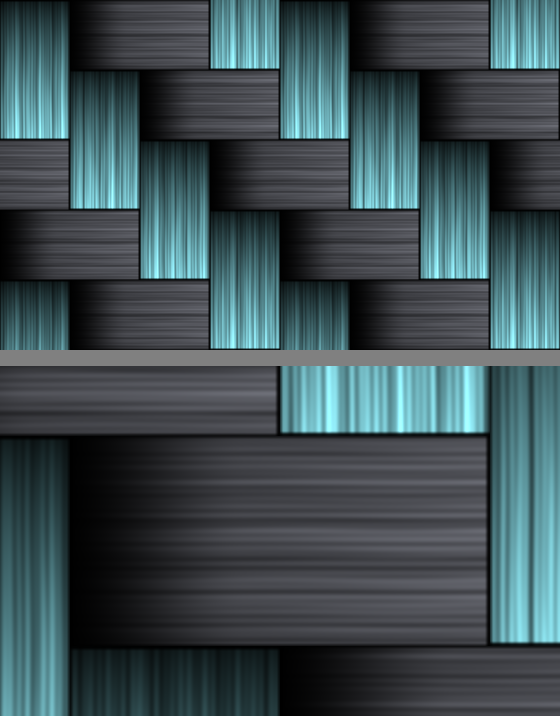
Top, the full canvas; bottom, a detail of the centre.
A Shadertoy shader for this pattern:

```glsl
float hash(vec2 p) {
    return fract(sin(dot(p, vec2(41.3, 289.1))) * 4375.5);
}

// Brushed grain: layered sines across the strip, wavering slightly along it
float brushedGrain(float across, float along, vec2 seed, float pixel) {
    float sum = 0.0;
    float freq = 19.0;
    for (int i = 0; i < 7; i++) {
        float phase = 6.283 * hash(seed + float(i) * 1.7);
        float waver = 0.3 * sin(along * 5.0 + phase * 3.0);
        float visible = 1.0 - smoothstep(2.0, 3.2, freq * pixel);
        sum += visible * sin(across * freq + phase + waver);
        freq *= 1.43;
    }
    return sum / 3.0;
}

void mainImage(out vec4 fragColor, in vec2 fragCoord) {
    // Five square cells down, rows counted from the top
    float pixel = 5.0 / iResolution.y;
    vec2 p = vec2(fragCoord.x, iResolution.y - fragCoord.y) * pixel;
    vec2 cell = floor(p);
    vec2 local = fract(p);

    // Two-over-two twill: each row shifts one cell to the right
    float twillStep = mod(cell.x - cell.y, 4.0);
    bool isWarp = twillStep < 0.5 || twillStep > 2.5;
    float secondHalf = step(1.5, twillStep);

    // Coordinates on the strip: along spans two cells, across spans one
    vec2 strip = isWarp ? local.yx : local;
    float along = strip.x + secondHalf;
    float across = strip.y;
    float lane = mod(isWarp ? cell.x : cell.y, 4.0);

    float grain = brushedGrain(across, along, vec2(lane, isWarp ? 3.0 : 8.0), pixel);

    // Strips emerge from shadow and brighten towards their far end
    float t = along * 0.5;
    vec3 color;
    if (isWarp) {
        float light = mix(0.10, 0.98, pow(t, 0.85));
        color = vec3(0.49, 0.79, 0.83) * light * (1.0 + 0.27 * grain);
    } else {
        float light = smoothstep(-0.03, 0.42, t) * mix(0.62, 1.05, t);
        color = vec3(0.315, 0.32, 0.345) * light * (1.0 + 0.20 * grain);
    }

    // Soft rounding and dark seams at the borders
    float sideDist = min(across, 1.0 - across);
    float endDist = min(along, 2.0 - along);
    color *= mix(0.85, 1.0, smoothstep(0.0, 0.12, sideDist));
    color *= mix(0.3, 1.0, smoothstep(0.0, 0.014 + pixel, sideDist));
    color *= mix(0.08, 1.0, smoothstep(0.005, 0.022 + pixel, endDist));

    fragColor = vec4(color, 1.0);
}
```
